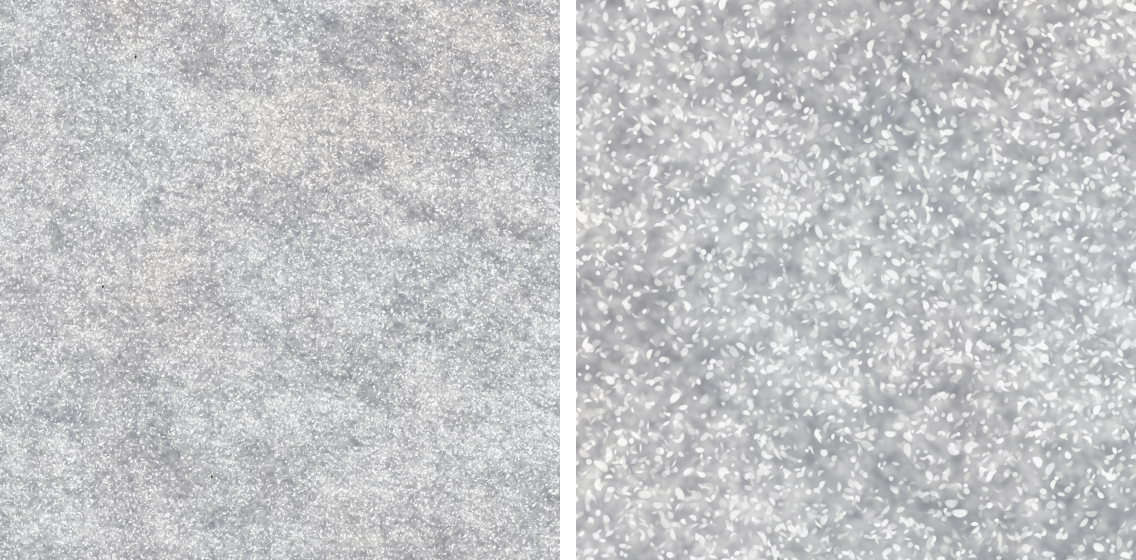
Left, the full canvas; right, a detail of the centre.
A WebGL 2 fragment shader for this texture:

```glsl
#version 300 es
precision highp float;
// Sunlit granular snow: soft drifts from layered noise, a fine mottled grain,
// and several scattered layers of small curved ice flakes that gather on the
// brighter clumps, with cool hollows and a few tiny dark specks.

uniform vec2 u_resolution;
out vec4 fragColor;

float hash(vec2 p) {
    return fract(sin(dot(p, vec2(127.1, 311.7))) * 43758.5453);
}

float valueNoise(vec2 p) {
    vec2 cell = floor(p), f = fract(p);
    f = f * f * (3.0 - 2.0 * f);
    return mix(mix(hash(cell), hash(cell + vec2(1, 0)), f.x),
               mix(hash(cell + vec2(0, 1)), hash(cell + vec2(1, 1)), f.x), f.y);
}

// Fractal noise centred on zero
float fbm(vec2 p, int octaves) {
    float sum = 0.0, amplitude = 0.5;
    for (int i = 0; i < octaves; i++) {
        sum += amplitude * (valueNoise(p) - 0.5);
        p = mat2(1.6, 1.2, -1.2, 1.6) * p + 17.3;
        amplitude *= 0.6;
    }
    return sum;
}

// Bent ellipses, one per grid cell; returns the strongest coverage
float flakes(vec2 uv, float scale, float density, float pixel) {
    vec2 p = uv * scale + scale * 0.37;
    float soft = 0.03 + 0.5 * pixel * scale;
    float coverage = 0.0;
    for (int j = -1; j <= 1; j++) {
        for (int i = -1; i <= 1; i++) {
            vec2 cell = floor(p) + vec2(i, j);
            vec2 id = cell + scale;
            vec2 d = p - cell - vec2(hash(id), hash(id + 41.3));
            float angle = 6.2832 * hash(id + 73.1);
            float c = cos(angle), s = sin(angle);
            d = mat2(c, s, -s, c) * d;
            d.y += 1.3 * (hash(id + 19.7) - 0.3) * d.x * d.x;
            vec2 size = vec2(mix(0.18, 0.46, hash(id + 8.9)),
                             mix(0.12, 0.24, hash(id + 57.9)));
            float dist = (length(d / size) - 1.0) * size.y;
            float chance = hash(id + 91.7);
            float present = smoothstep(chance - 0.08, chance + 0.08, density);
            float strength = mix(0.25, 1.0, hash(id + 33.3));
            coverage = max(coverage, present * strength *
                           (1.0 - smoothstep(-soft, soft, dist)));
        }
    }
    return coverage;
}

void main() {
    float side = min(u_resolution.x, u_resolution.y);
    vec2 uv = gl_FragCoord.xy / side;
    float pixel = 1.0 / side;

    // Drifts, slightly wider than tall and leaning to the right
    vec2 drift = vec2(uv.x + 0.25 * uv.y, uv.y + 0.2 * uv.x) * vec2(12.0, 18.0);
    float lumps = fbm(drift + 1.2 * fbm(drift * 0.7 + 5.0, 3), 4);
    float clumps = fbm(uv * vec2(48.0, 58.0) + 31.0, 2);
    float grain = fbm(uv * 150.0 + 9.0, 2);

    float tone = 0.722 + 0.17 * lumps + 0.13 * clumps + 0.30 * grain;

    // Translucent crumbs first, then crisper and smaller flakes
    float density = clamp(0.52 + 0.75 * lumps + 0.75 * clumps, 0.12, 0.9);
    tone = mix(tone, 0.86, 0.45 * flakes(uv, 78.0, density, pixel));
    for (int layer = 0; layer < 4; layer++) {
        float scale = 98.0 + 31.0 * float(layer);
        tone = mix(tone, 0.98, flakes(uv, scale, density * 0.8, pixel));
    }
    tone = clamp(tone, 0.55, 0.97);

    // Cool hollows, neutral highlights, broad drifting tint
    float shade = 1.0 - smoothstep(0.62, 0.84, tone);
    float tint = fbm(uv * 4.0 + 63.0, 3);
    vec3 color = vec3(tone) + shade * vec3(-0.004, -0.002, 0.018);
    color += tint * vec3(-0.015, 0.0, 0.02);

    // Rare dark specks
    for (int i = 0; i < 3; i++) {
        vec2 centre = vec2(hash(vec2(i, 3.7)), hash(vec2(i, 8.2)));
        float dist = length((uv - centre) * vec2(1.2, 0.9)) - 0.0018;
        color = mix(color, vec3(0.15), 1.0 - smoothstep(-pixel, pixel, dist));
    }

    fragColor = vec4(color, 1.0);
}
```
